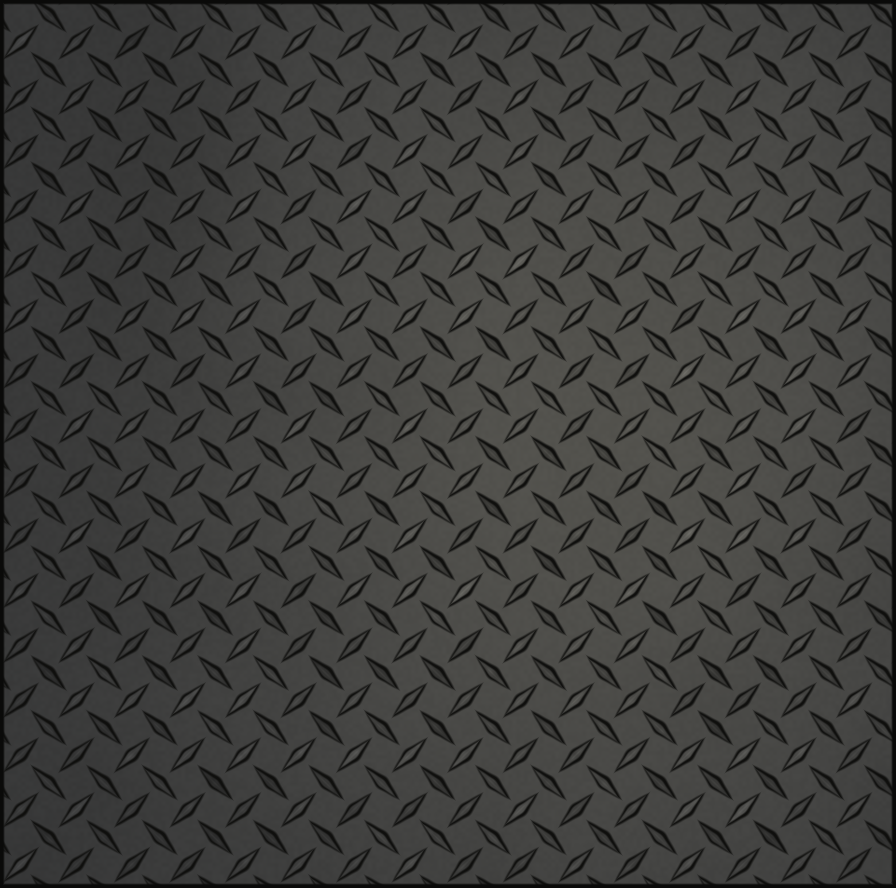
This texture is drawn by a WebGL 1 fragment shader. Its source:

```glsl
precision highp float;
// Dark steel tread plate: two interleaved square lattices of raised lozenges,
// one leaning right and one left, each a soft black rim around a ridged face.
// A broad off-centre sheen, fine grain and a dark border finish the sheet.

uniform vec2 u_resolution;

#define REPEATS vec2(16.13, 16.19)   // lattice periods across and down
#define ANCHOR vec2(0.4883, 0.6129)  // centre of one left-leaning lozenge
#define RIM_SIZE vec2(0.43, 0.122)   // half length, half width, in periods
#define FACE_SIZE vec2(0.345, 0.066)
#define SOFTNESS 0.022               // edge blur, in periods
#define RIM_COLOR vec3(0.058, 0.058, 0.052)
#define SHEEN_CENTER vec2(0.67, 0.53)
#define BASE_LIGHT 0.205
#define SHEEN_LIGHT 0.118
#define GRAIN 0.014
#define BORDER 0.0045

float hash(vec2 p) {
  vec3 q = fract(vec3(p.xyx) * 0.1031);
  q += dot(q, q.yzx + 33.33);
  return fract((q.x + q.y) * q.z);
}

float valueNoise(vec2 p) {
  vec2 i = floor(p), f = fract(p);
  f = f * f * (3.0 - 2.0 * f);
  return mix(mix(hash(i), hash(i + vec2(1.0, 0.0)), f.x),
             mix(hash(i + vec2(0.0, 1.0)), hash(i + vec2(1.0)), f.x), f.y);
}

// Signed distance estimate: tapered arms with a fuller waist.
float lozenge(vec2 p, vec2 size) {
  float t = abs(p.x) / size.x;
  float waist = 0.72 * (1.0 - t * t) + 0.28 * exp(-12.0 * t * t);
  return abs(p.y) - size.y * waist;
}

float cover(float d, float blur) {
  return 1.0 - smoothstep(-blur, blur, d);
}

// Sheet without treads: sheen, one dim patch, mottling and grain.
vec3 plateColor(vec2 uv) {
  vec2 q = (uv - SHEEN_CENTER) / vec2(0.50, 0.62);
  float sheen = exp(-dot(q, q));
  vec2 dim = (uv - vec2(0.17, 0.80)) / vec2(0.10, 0.22);
  float light = BASE_LIGHT + SHEEN_LIGHT * sheen - 0.022 * exp(-dot(dim, dim));
  light += 0.012 * (valueNoise(uv * 9.0) - 0.5);
  light += GRAIN * (valueNoise(uv * 230.0) - 0.5);
  return light * mix(vec3(0.99, 1.0, 1.01), vec3(1.01, 1.0, 0.94), sheen);
}

// One lattice of lozenges; lean is 1.0 for rising, -1.0 for falling.
vec3 addTreads(vec3 color, vec3 plate, vec2 grid, float lean, float pixel) {
  vec2 cell = floor(grid);
  vec2 p = fract(grid) - 0.5;
  vec2 local = vec2(p.x + lean * p.y, p.y - lean * p.x) * 0.70711;
  float blur = max(SOFTNESS, 0.75 * pixel);

  float rim = cover(lozenge(local, RIM_SIZE), blur * 1.3);
  color = mix(color, RIM_COLOR, rim);

  // The face sits off centre, so the rim is heavier on its shaded side.
  vec2 faceP = local - vec2(0.0, lean > 0.0 ? 0.008 : -0.014);
  float face = cover(lozenge(faceP, FACE_SIZE), blur);
  float tone = lean > 0.0 ? 0.98 : 0.80;
  tone *= 0.86 + 0.28 * hash(cell + 20.0 * lean + 50.0);
  float ridge = cover(abs(faceP.y) - 0.012, blur) * cover(abs(faceP.x) - 0.14, 0.1);
  tone += 0.16 * ridge;
  tone *= 0.92 + 0.16 * valueNoise(grid * 9.0 + 70.0);
  return mix(color, plate * tone, face);
}

void main() {
  vec2 uv = gl_FragCoord.xy / u_resolution;
  vec2 grid = (uv - ANCHOR) * REPEATS;
  float pixel = max(REPEATS.x / u_resolution.x, REPEATS.y / u_resolution.y);

  vec3 plate = plateColor(uv);
  vec3 color = addTreads(plate, plate, grid + 0.5, -1.0, pixel);
  color = addTreads(color, plate, grid, 1.0, pixel);

  // Dark border around the sheet
  vec2 toEdge = min(uv, 1.0 - uv);
  float edge = min(toEdge.x, toEdge.y);
  color = mix(color, RIM_COLOR * 0.7, cover(edge - BORDER, 0.0015));

  gl_FragColor = vec4(color, 1.0);
}
```
